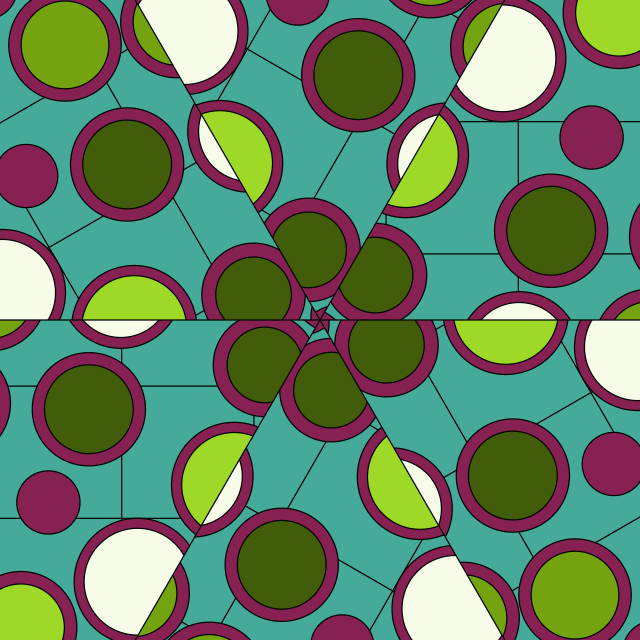
Write a Shadertoy shader that draws this pattern.

```glsl
// Six-fold pinwheel of ringed discs on a teal grid with thin ink outlines.
// The plane is folded by rotation into one 60 degree wedge; the wedge's motif
// is painted once and cut along its edges, which splits the discs there.

const vec3 TEAL = vec3(.27, .665, .6);
const vec3 PLUM = vec3(.53, .13, .325);
const vec3 INK = vec3(.01, .02, .02);

// Wedge motif: centre, outer radius (grid cells), fill index (-1 is solid plum)
const vec4 DISCS[11] = vec4[11](
    vec4(-.139, -.277, .378, -1.),
    vec4(.416, .340, .391, 0.),
    vec4(1.506, -.246, .460, 3.),
    vec4(.649, 1.248, .474, 2.),
    vec4(1.748, .675, .428, 0.),
    vec4(2.495, -.189, .423, 1.),
    vec4(1.380, 1.979, .479, 3.),
    vec4(2.262, 2.325, .423, 2.),
    vec4(2.766, .630, .425, 1.),
    vec4(2.054, 1.380, .239, -1.),
    vec4(3.440, .933, .239, -1.));

vec3 fillColour(float index) {
    if (index < .5) return vec3(.255, .365, .035);  // olive
    if (index < 1.5) return vec3(.45, .64, .06);    // leaf
    if (index < 2.5) return vec3(.615, .85, .15);   // lime
    return vec3(.965, .99, .91);                    // cream
}

// Antialiased coverage of a signed distance
float cover(float d, float px) {
    return clamp(.5 - d / px, 0., 1.);
}

// Coverage of a thin stroke along the zero line of d
float stroke(float d, float px) {
    return cover(abs(d) - .0048, px);
}

// Rotate into the wedge between 0 and 60 degrees
vec2 foldWedge(vec2 p) {
    float wedge = 3.14159265 / 3.;
    float a = floor(atan(p.y, p.x) / wedge) * wedge;
    float c = cos(a), s = sin(a);
    return vec2(c * p.x + s * p.y, c * p.y - s * p.x);
}

void paintDisc(inout vec3 col, vec2 p, vec4 disc, float px) {
    float d = length(p - disc.xy) - disc.z;
    col = mix(col, PLUM, cover(d, px));
    col = mix(col, INK, stroke(d, px));
    if (disc.w >= 0.) {
        // larger discs carry thinner rims
        float inner = d + .105 - .34 * (disc.z - .391);
        col = mix(col, fillColour(disc.w), cover(inner, px));
        col = mix(col, INK, stroke(inner, px));
    }
}

void mainImage(out vec4 fragColor, in vec2 fragCoord) {
    // one unit is one grid cell
    float px = 4.84 / iResolution.y;
    vec2 p = foldWedge((fragCoord - .5 * iResolution.xy) * px);

    // grid lines halfway between whole units
    vec2 grid = abs(fract(p) - .5);
    vec3 col = mix(TEAL, INK, stroke(min(grid.x, grid.y), px));

    for (int i = 0; i < 11; i++) paintDisc(col, p, DISCS[i], px);

    // wedge borders
    float border = min(abs(p.y), abs(dot(p, vec2(-.866025, .5))));
    col = mix(col, INK, stroke(border, px));

    fragColor = vec4(col, 1.);
}
```
